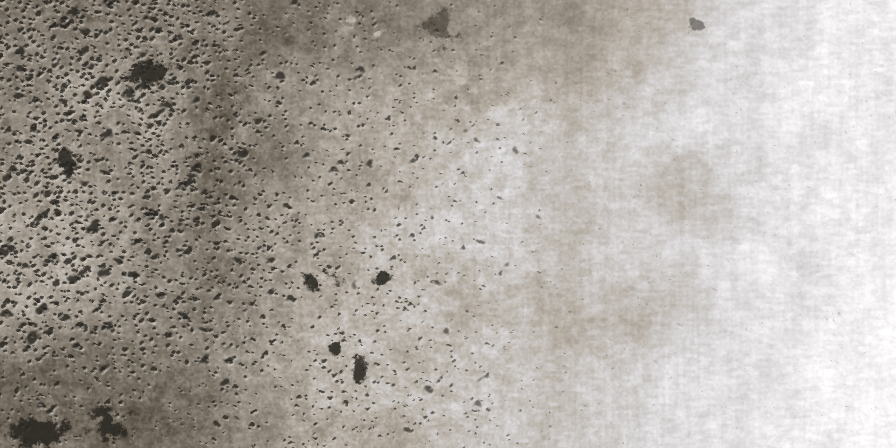
Write a WebGL 2 fragment shader that draws this texture.

```glsl
#version 300 es
precision highp float;
// Weathered concrete wall: pitted dark plaster on the left fading to pale plaster on the right.
uniform vec2 u_resolution;
out vec4 fragColor;

const vec3 PIT_COLOR = vec3(0.16, 0.15, 0.13);
const vec3 CHIP_COLOR = vec3(0.88, 0.86, 0.83);

vec2 hash2(vec2 p) {
  vec3 q = fract(p.xyx * vec3(0.1031, 0.1030, 0.0973));
  q += dot(q, q.yzx + 33.33);
  return fract((q.xx + q.yz) * q.zy);
}

// Cellular noise: random cell values blended by distance, about -1 to 1.
float cellNoise(vec2 p) {
  vec2 cell = floor(p), f = p - cell;
  float sum = 0.0, total = 0.0;
  for (int j = -1; j <= 1; j++)
    for (int i = -1; i <= 1; i++) {
      vec2 o = vec2(i, j);
      vec2 d = o + hash2(cell + o) - f;
      float w = exp(-5.0 * dot(d, d));
      sum += w * (hash2(cell + o + 71.0).x * 2.0 - 1.0);
      total += w;
    }
  return sum / total;
}

float clouds(vec2 p) {
  float sum = 0.0, amp = 0.5;
  for (int i = 0; i < 5; i++) {
    sum += amp * cellNoise(p);
    p = mat2(1.6, 1.2, -1.2, 1.6) * p + 9.7;
    amp *= 0.6;
  }
  return sum;
}

// Soft elliptical change of tone.
float stain(vec2 p, vec2 center, vec2 radius, float amount) {
  vec2 d = (p - center) / radius;
  return amount * exp(-dot(d, d));
}

// Scattered ragged holes, one per cell where the density allows.
float pits(vec2 p, float scale, float density) {
  p *= scale;
  vec2 cell = floor(p), f = p - cell;
  float soft = max(0.1, scale / u_resolution.y), cover = 0.0;
  for (int j = -1; j <= 1; j++)
    for (int i = -1; i <= 1; i++) {
      vec2 o = vec2(i, j);
      vec2 shape = hash2(cell + o + 31.0);
      vec2 d = o + hash2(cell + o) - f;
      d = vec2(d.x + d.y * (shape.x - 0.5), d.y * mix(0.9, 1.9, shape.x));
      float radius = 0.48 * sqrt(max(density - shape.y, 0.0));
      float edge = length(d) + 0.07 * sin(d.x * 13.0 + shape.y * 40.0) * sin(d.y * 11.0);
      cover = max(cover, (1.0 - smoothstep(radius - soft, radius + soft, edge)) * smoothstep(0.0, 0.12, radius));
    }
  return cover;
}

// Broad light and dark areas.
float wallTone(vec2 p) {
  float t = 0.51 + 0.29 * smoothstep(0.3, 1.4, p.x) + 0.15 * smoothstep(1.3, 2.0, p.x);
  t += stain(p, vec2(0.12, 0.42), vec2(0.22, 0.15), 0.13);
  t += stain(p, vec2(0.25, 0.74), vec2(0.18, 0.12), 0.08);
  t += stain(p, vec2(0.70, 0.12), vec2(0.16, 0.22), 0.07);
  t += stain(p, vec2(1.05, 0.55), vec2(0.22, 0.20), 0.06);
  t += stain(p, vec2(0.10, 0.06), vec2(0.45, 0.20), -0.11);
  t += stain(p, vec2(0.20, 1.00), vec2(0.50, 0.13), -0.07);
  t += stain(p, vec2(0.48, 0.62), vec2(0.06, 0.22), -0.15);
  t += stain(p, vec2(0.60, 0.66), vec2(0.07, 0.08), -0.10);
  t += stain(p, vec2(1.00, 1.00), vec2(0.45, 0.20), -0.16);
  t += stain(p, vec2(1.25, 0.40), vec2(0.07, 0.40), -0.06);
  t += stain(p, vec2(1.35, 0.96), vec2(0.20, 0.20), -0.07);
  t += stain(p, vec2(1.51, 0.59), vec2(0.10, 0.08), -0.09);
  t += stain(p, vec2(1.42, 0.30), vec2(0.20, 0.08), -0.08);
  return t + stain(p, vec2(1.75, 0.33), vec2(0.16, 0.10), -0.04);
}

// Larger broken hollows: center, then radius.
float hollows(vec2 p, float ragged) {
  vec4 spots[10] = vec4[10](
    vec4(0.34, 0.84, 0.045, 0.022), vec4(0.80, 0.18, 0.015, 0.028),
    vec4(0.70, 0.375, 0.034, 0.024), vec4(0.75, 0.225, 0.012, 0.02),
    vec4(0.09, 0.035, 0.07, 0.03), vec4(0.25, 0.06, 0.035, 0.03),
    vec4(0.15, 0.64, 0.02, 0.03), vec4(0.85, 0.38, 0.02, 0.014),
    vec4(0.985, 0.95, 0.03, 0.04), vec4(1.557, 0.945, 0.013, 0.014));
  float cover = 0.0;
  for (int i = 0; i < 10; i++) {
    float d = length((p - spots[i].xy) / spots[i].zw) + ragged;
    cover = max(cover, (1.0 - smoothstep(0.5, 1.1, d)) * (i > 7 ? 0.5 : 1.0));
  }
  return cover;
}

void main() {
  vec2 p = gl_FragCoord.xy / u_resolution.y;
  p.x *= 2.0 * u_resolution.y / u_resolution.x;
  float cloud = clouds(p * 7.0), rough = clouds(p * 38.0 + 5.0);
  vec2 warped = p + 0.035 * vec2(cloud, clouds(p * 6.0 + 40.0));
  float age = 1.0 - smoothstep(0.5, 1.7, p.x);

  // Tone, brushed streaks and grain
  float tone = wallTone(warped) + cloud * mix(0.06, 0.08, age);
  tone += rough * mix(0.045, 0.10, age);
  tone += 0.03 * cellNoise(p * vec2(45.0, 150.0)) + 0.018 * cellNoise(p * vec2(130.0, 9.0));
  tone += mix(0.025, 0.05, age) * cellNoise(p * 180.0);
  float warmth = smoothstep(0.0, 0.3, tone) * (1.0 - smoothstep(0.62, 0.88, tone));
  vec3 color = vec3(tone) + vec3(0.025, 0.0, -0.05) * warmth + vec3(0.008, 0.0, 0.004);

  // Pits in three sizes, each with a lit lower edge
  float density = 0.05 + 0.22 * (1.0 - smoothstep(0.8, 1.4, p.x));
  density += 0.36 * (1.0 - smoothstep(0.3, 0.75, p.x)) * smoothstep(0.05, 0.4, p.y);
  density += 0.25 * cloud * age;
  vec2 ragged = p + 0.004 * rough;
  vec2 lit = vec2(-0.003, 0.005);
  for (int i = 0; i < 3; i++) {
    float scale = 20.0 * pow(1.9, float(i));
    float amount = density * (0.55 + 0.25 * float(i));
    float pit = pits(ragged, scale, amount), rim = pits(ragged + lit, scale, amount);
    color = mix(color, CHIP_COLOR, 0.35 * rim * (1.0 - pit));
    color = mix(color, PIT_COLOR, pit * mix(0.25, 0.82, age));
  }

  // Pale flaked chips near the top, then the hollows
  float chips = stain(warped, vec2(0.82, 0.95), vec2(0.05, 0.025), 0.7);
  chips += stain(p, vec2(1.1, 0.79 - 0.5 * (p.x - 1.1)), vec2(0.18, 0.035), 0.3);
  color = mix(color, CHIP_COLOR, chips * smoothstep(0.05, 0.35, rough));
  color = mix(color, PIT_COLOR, 0.85 * hollows(p, rough * 1.3));
  fragColor = vec4(clamp(color, 0.0, 1.0), 1.0);
}
```
